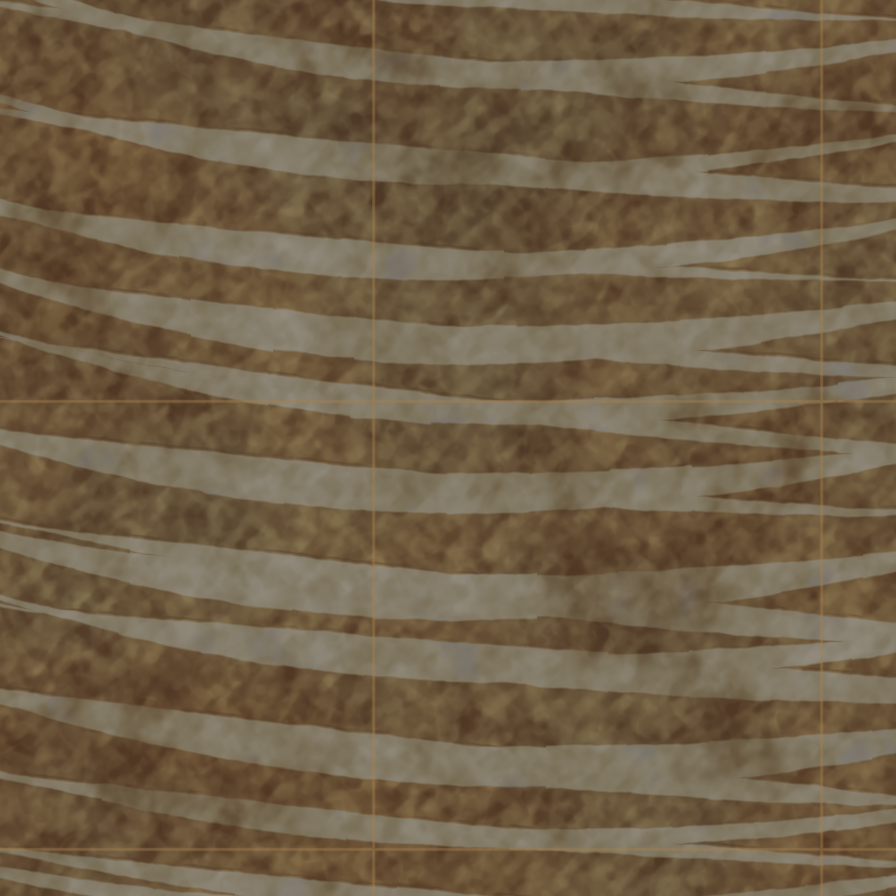
Write a Shadertoy shader that draws this texture.

```glsl
// Pale, worn brush strokes sweeping over mottled brown ground, under a fine grid.
// Each band joins a sagging arc and a straighter falling stroke that cross midway;
// soft cellular noise makes the grain and layered sines the broad stains.

const vec3 DARK_BROWN = vec3(0.315, 0.220, 0.145);
const vec3 TAN = vec3(0.500, 0.425, 0.290);
const vec3 OLIVE = vec3(0.450, 0.405, 0.290);
const vec3 PALE_GREY = vec3(0.560, 0.535, 0.480);
const vec3 BLUE_GREY = vec3(0.465, 0.455, 0.455);
const vec3 GRID_COLOR = vec3(0.640, 0.500, 0.310);
const int BANDS = 13;
const float BAND_SPACING = 0.094;
const float BAND_JITTER = 0.034;
const float ARC_HALF = 0.0180;
const float FALL_HALF = 0.0185;
const float FALL_SLOPE = 0.105;
const float EDGE_SOFT = 0.0017;
const float EDGE_STEP = 0.0050;
const float GRAIN_SCALE = 52.0;
const vec2 GRID_ORIGIN = vec2(0.417, 0.052);
const float GRID_STEP = 0.5;
const float GRID_HALF = 0.0017;

float hash1(float n) {
    return fract(sin(n * 91.37 + 4.7) * 4375.85);
}

vec3 hash3(vec2 p) {
    vec3 q = vec3(dot(p, vec2(127.1, 311.7)), dot(p, vec2(269.5, 183.3)),
                  dot(p, vec2(419.2, 371.9)));
    return fract(sin(q) * 4375.85);
}

// Scattered points of random tone blended by distance, about -1 to 1
float softCells(vec2 p) {
    vec2 cell = floor(p), f = fract(p);
    vec2 sum = vec2(0.0);
    for (int j = -1; j <= 1; j++)
    for (int i = -1; i <= 1; i++) {
        vec2 o = vec2(i, j);
        vec3 h = hash3(cell + o);
        vec2 d = o + h.xy - f;
        float weight = exp(-5.5 * dot(d, d));
        sum += weight * vec2(2.0 * h.z - 1.0, 1.0);
    }
    return sum.x / (sum.y + 0.02);
}

// Broad irregular stains from warped sines, about -1 to 1
float stains(vec2 p) {
    float sum = 0.0, amp = 0.5;
    for (int i = 0; i < 4; i++) {
        p = mat2(0.8, 0.6, -0.6, 0.8) * p + 1.7;
        sum += amp * sin(p.x + 1.3 * sin(p.y)) * cos(p.y + 0.8 * sin(p.x));
        p *= 1.8;
        amp *= 0.65;
    }
    return sum;
}

// Short flecks slanting both ways plus fine specks, about -1 to 1
float grain(vec2 p) {
    vec2 q = p * GRAIN_SCALE;
    float rising = softCells(vec2(0.62 * (q.x + q.y), 1.15 * (q.y - q.x)));
    float falling = softCells(vec2(0.62 * (q.x - q.y), 1.05 * (q.x + q.y)) + 37.0);
    float ridge = 0.5 - 2.0 * abs(softCells(q * 0.95 + 71.0));
    float specks = softCells(q * 2.1 + 13.0);
    return 0.48 * rising + 0.32 * falling + 0.18 * ridge + 0.30 * specks;
}

float stroke(float offset, float halfWidth) {
    return smoothstep(-EDGE_SOFT, EDGE_SOFT, halfWidth - abs(offset));
}

// x: coverage of the pale strokes, y: thin shadow above the falling ones
vec2 strokes(vec2 p) {
    vec2 cover = vec2(0.0);
    p.y += 0.0018 * stains(p * vec2(40.0, 18.0));
    for (int i = 0; i < BANDS; i++) {
        float id = float(i);
        float level = (id - 0.35) * BAND_SPACING + BAND_JITTER * (hash1(id + 3.0) - 0.5);
        float ragged = EDGE_STEP * (hash1(floor(p.x * 11.0 + 5.0 * hash1(id)) + 17.0 * id) - 0.5);

        // Sagging arc, flatter low on the canvas
        float dx = p.x - 0.54 - 0.14 * (hash1(id + 20.0) - 0.5);
        float sag = dx < 0.0 ? mix(0.19, 0.34, level) : 0.17;
        float arc = level - 0.004 + sag * dx * dx;
        float arcHalf = ARC_HALF * mix(0.45, 1.45, hash1(id + 40.0));
        arcHalf = arcHalf * max(0.25, 1.0 - 2.3 * dx * dx) + 0.5 * ragged;

        // Falling stroke, tapering to both ends
        float slope = FALL_SLOPE * mix(0.75, 1.2, hash1(id + 60.0));
        float fx = p.x - 0.50 - 0.30 * (hash1(id + 70.0) - 0.5);
        float fall = level + 0.010 - slope * (p.x - 0.45) + 0.05 * fx * fx;
        float fallHalf = FALL_HALF * mix(0.4, 1.4, hash1(id + 80.0));
        fallHalf = fallHalf * max(0.10, 1.0 - 2.6 * fx * fx) + 0.25 * ragged;

        cover.x = max(cover.x, stroke(p.y - arc, arcHalf));
        cover.x = max(cover.x, stroke(p.y - fall, fallHalf));
        cover.y = max(cover.y, stroke(p.y - fall - fallHalf - 0.003, 0.0008));
    }
    return cover;
}

void mainImage(out vec4 fragColor, in vec2 fragCoord) {
    vec2 p = fragCoord / iResolution.y;
    float mottle = grain(p);
    float broad = stains(p * 7.0);
    float patches = stains(p * 26.0 + 5.0);

    // Brown ground, redder and darker in some regions
    float groundTone = 0.52 + 0.58 * mottle + 0.26 * broad + 0.14 * patches;
    vec3 color = mix(DARK_BROWN, TAN, clamp(groundTone, 0.0, 1.15));
    color *= 1.0 + vec3(0.03, -0.03, -0.08) * stains(p * 5.0 + 14.0);

    // Pale paint with olive wear and a few bluish blotches
    float paintTone = 0.60 + 0.36 * mottle + 0.34 * broad + 0.30 * patches;
    vec3 paint = mix(OLIVE, PALE_GREY, clamp(paintTone, 0.0, 1.1));
    paint = mix(paint, BLUE_GREY, 0.5 * smoothstep(0.35, 0.8, stains(p * 21.0 + 40.0)));
    vec2 cover = strokes(p);
    float opacity = 0.95 - 0.45 * smoothstep(0.15, 0.8, -broad - 0.5 * patches);
    color = mix(color, DARK_BROWN, 0.5 * cover.y * smoothstep(-0.2, 0.4, patches));
    color = mix(color, paint, cover.x * opacity);

    // Fine warm grid
    vec2 toLine = abs(fract((p - GRID_ORIGIN) / GRID_STEP + 0.5) - 0.5) * GRID_STEP;
    vec2 lines = 1.0 - smoothstep(GRID_HALF * 0.3, GRID_HALF * 1.6, toLine);
    color = mix(color, GRID_COLOR, 0.45 * max(lines.x, lines.y));

    fragColor = vec4(color, 1.0);
}
```
